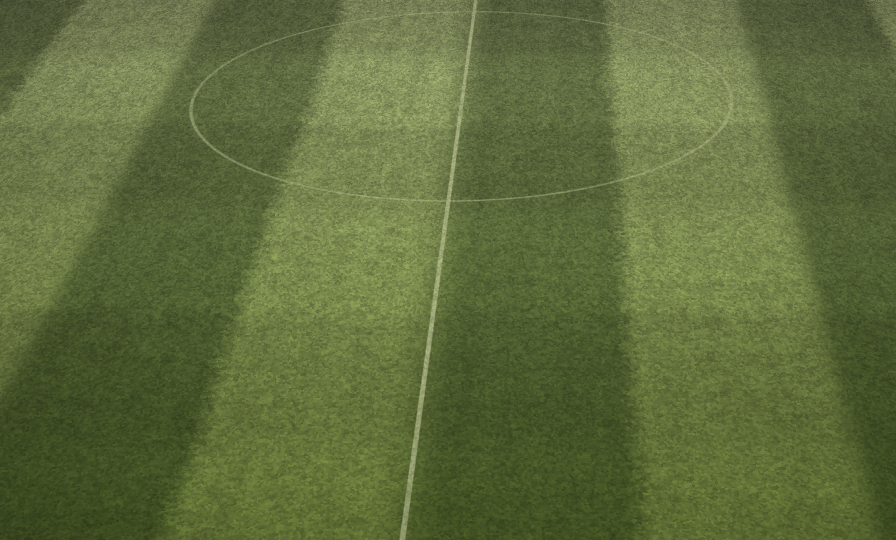
Give the GLSL for this texture, as a Shadertoy shader.

```glsl
vec2 hash2(vec2 p) {
    vec3 q = fract(p.xyx * vec3(0.1031, 0.1030, 0.0973));
    q += dot(q, q.yzx + 33.33);
    return fract((q.xx + q.yz) * q.zy);
}

// Random shade of the nearest scattered point, from -0.5 to 0.5
float cellular(vec2 p) {
    vec2 cell = floor(p), f = p - cell;
    float nearest = 8.0, shade = 0.0;
    for (int j = -1; j <= 1; j++)
        for (int i = -1; i <= 1; i++) {
            vec2 o = vec2(i, j);
            vec2 d = o + hash2(cell + o) - f;
            float dist = dot(d, d);
            if (dist < nearest) {
                nearest = dist;
                shade = hash2(cell + o + 57.0).x - 0.5;
            }
        }
    return shade * (1.0 - smoothstep(0.2, 1.1, nearest));
}

// Soft patches from layered sines
float patches(vec2 p) {
    float sum = 0.0, amp = 0.5;
    for (int i = 0; i < 5; i++) {
        sum += amp * sin(p.x + 1.7 * sin(p.y * 0.8)) * cos(p.y + 1.3 * sin(p.x * 0.7));
        p = mat2(1.5, 1.1, -1.1, 1.5) * p + 2.3;
        amp *= 0.65;
    }
    return sum;
}

// Alternating mown strips: 0 on even cells, 1 on odd cells
float mown(float x, float softness) {
    float edge = abs(mod(x + 0.5, 2.0) - 1.0) - 0.5;
    return smoothstep(-softness, softness, edge);
}

// Painted line coverage with a minimum antialiasing width
float paint(float dist, float halfWidth) {
    float aa = fwidth(dist) * 0.75;
    return 1.0 - smoothstep(halfWidth - aa, halfWidth + aa, abs(dist));
}

void mainImage(out vec4 fragColor, in vec2 fragCoord) {
    vec2 uv = fragCoord / iResolution.xy;
    float t = 1.0 - uv.y;

    // Perspective ground plane: u counts strips across, depth runs away
    float stripWidth = 0.1458 + 0.1211 * t;
    float u = (uv.x - 0.531 + 0.082 * t) / stripWidth;
    float depth = 1.0 / stripWidth;
    float v = (depth - 4.068) / 0.562;

    // Grass grain at three sizes, leaning slightly
    vec2 turf = vec2(u, log(depth));
    turf.x += turf.y * 0.6;
    float blades = cellular(turf * vec2(82.0, 520.0) + 700.0);
    float fibres = cellular(turf * vec2(36.0, 330.0) + 900.0);
    float tufts = cellular(turf * vec2(13.0, 110.0) + 200.0);
    float wear = patches(turf * vec2(4.0, 17.0));
    float streaks = sin(u * 25.0 + wear) * 0.6 + sin(u * 61.0 + 2.0 * wear) * 0.4;
    float ripples = sin(v * 19.0 + wear * 2.0) * 0.6 + sin(v * 43.0 + u) * 0.4;

    // Mowing pattern, softest beside the halfway line
    float ragged = 0.03 * fibres + 0.015 * wear;
    float softness = mix(0.16, 0.075, smoothstep(0.2, 0.6, abs(u)));
    float across = mown(u + ragged, softness);
    float along = mown(v + ragged * 2.0, 0.12);
    float haze = pow(uv.y, 1.2);
    vec3 darkGrass = mix(vec3(0.265, 0.33, 0.14), vec3(0.39, 0.435, 0.275), haze);
    vec3 lightGrass = mix(vec3(0.39, 0.455, 0.21), vec3(0.54, 0.585, 0.39), haze);
    vec3 color = mix(darkGrass, lightGrass, across);
    color *= mix(0.955, 1.04, along);
    color *= 1.0 - 0.07 * smoothstep(0.88, 1.0, uv.y);
    color *= 1.0 + 0.035 * wear + 0.02 * streaks + 0.015 * ripples;
    color *= 1.0 + 0.22 * blades + 0.13 * fibres + 0.06 * tufts;

    // Halfway line and centre circle
    vec3 chalk = vec3(0.67, 0.70, 0.52) * (1.0 + 0.15 * blades);
    float ring = length(vec2(u / 1.79, (depth - 5.988) / 0.749)) - 1.0;
    float worn = 1.0 - 0.35 * clamp(fibres + 0.5 * wear, 0.0, 1.0);
    color = mix(color, chalk, paint(ring, 0.006) * 0.55 * worn);
    color = mix(color, chalk, paint(u, 0.012) * 0.8 * worn);

    // Darkened corners
    vec2 d = uv - vec2(0.52, 0.55);
    color *= 1.04 - 0.45 * dot(d, d);
    fragColor = vec4(color, 1.0);
}
```
